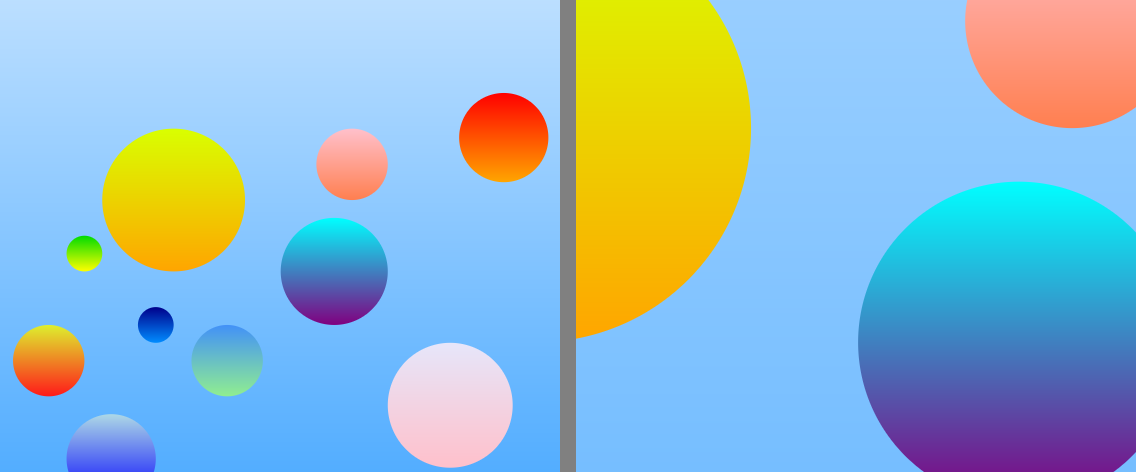
Left: the whole. Right: its middle third, enlarged.
Reproduce this background procedurally as a WebGL 2 fragment shader.

```glsl
#version 300 es
precision highp float;

uniform vec2 u_resolution;
out vec4 fragColor;

const int DISC_COUNT = 10;

// Centre x, centre y and radius in grid cells
const vec3 discs[DISC_COUNT] = vec3[](
    vec3(9.0, 15.0, 4.0), vec3(19.0, 17.0, 2.0),
    vec3(27.5, 18.5, 2.5), vec3(18.0, 11.0, 3.0),
    vec3(4.0, 12.0, 1.0), vec3(8.0, 8.0, 1.0),
    vec3(2.0, 6.0, 2.0), vec3(12.0, 6.0, 2.0),
    vec3(24.5, 3.5, 3.5), vec3(5.5, 0.5, 2.5));

const vec3 topColors[DISC_COUNT] = vec3[](
    vec3(0.85, 1.0, 0.0), vec3(1.0, 0.753, 0.796),
    vec3(1.0, 0.0, 0.0), vec3(0.0, 1.0, 1.0),
    vec3(0.0, 0.86, 0.0), vec3(0.0, 0.0, 0.545),
    vec3(0.87, 0.94, 0.18), vec3(0.26, 0.57, 0.97),
    vec3(0.902, 0.902, 0.98), vec3(0.678, 0.847, 0.902));

const vec3 bottomColors[DISC_COUNT] = vec3[](
    vec3(1.0, 0.647, 0.0), vec3(1.0, 0.498, 0.314),
    vec3(1.0, 0.647, 0.0), vec3(0.502, 0.0, 0.502),
    vec3(1.0, 1.0, 0.0), vec3(0.0, 0.55, 1.0),
    vec3(1.0, 0.1, 0.1), vec3(0.565, 0.933, 0.565),
    vec3(1.0, 0.753, 0.796), vec3(0.0, 0.0, 1.0));

void main() {
    // Grid with 26.45 cells over the canvas height
    float cellsPerPixel = 26.45 / u_resolution.y;
    vec2 cell = gl_FragCoord.xy * cellsPerPixel - vec2(0.73, 0.24);

    // Sky
    float height = gl_FragCoord.y / u_resolution.y;
    vec3 color = mix(vec3(0.325, 0.68, 1.0), vec3(0.735, 0.873, 1.0), height);

    // Discs, each with its own vertical gradient
    for (int i = 0; i < DISC_COUNT; i++) {
        vec2 offset = cell - discs[i].xy;
        float radius = discs[i].z;
        float edgeDistance = length(offset) - radius;
        float coverage = clamp(0.5 - edgeDistance / cellsPerPixel, 0.0, 1.0);
        float rise = clamp(0.5 + 0.5 * offset.y / radius, 0.0, 1.0);
        color = mix(color, mix(bottomColors[i], topColors[i], rise), coverage);
    }

    fragColor = vec4(color, 1.0);
}
```
